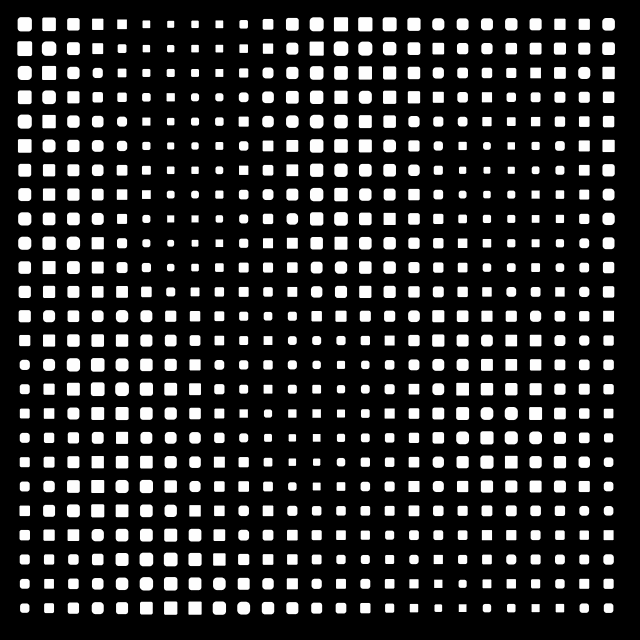
A Shadertoy shader for this pattern:

```glsl
// A 25 by 25 grid of white rounded squares on black.
// Drifting cosine bands plus gradient noise swell and shrink the squares;
// a hash per cell varies the corner rounding.

#define GRID_COUNT 25.0
#define GRID_CENTER vec2(0.4948, 0.5059)
#define PITCH 0.03801
#define MEAN_SIDE 0.432
#define BAND_SWING 0.108
#define NOISE_SWING 0.09
#define NOISE_SCALE 0.37
#define ROUND_MIN 0.14
#define ROUND_MAX 0.72
#define INK vec3(0.995)
#define PAPER vec3(0.0)

const float TAU = 6.2831853;

float hash(vec2 p) {
    vec3 q = fract(vec3(p.xyx) * 0.1031);
    q += dot(q, q.yzx + 33.33);
    return fract((q.x + q.y) * q.z);
}

// Dot product of a random unit gradient with the offset from its corner
float cornerSlope(vec2 corner, vec2 offset) {
    float angle = TAU * hash(corner + 17.0);
    return dot(vec2(cos(angle), sin(angle)), offset);
}

float gradientNoise(vec2 p) {
    vec2 i = floor(p), f = fract(p);
    vec2 u = f * f * f * (f * (f * 6.0 - 15.0) + 10.0);
    vec2 e = vec2(0.0, 1.0);
    float low = mix(cornerSlope(i, f), cornerSlope(i + e.yx, f - e.yx), u.x);
    float high = mix(cornerSlope(i + e.xy, f - e.xy), cornerSlope(i + e.yy, f - e.yy), u.x);
    return mix(low, high, u.y);
}

float band(float x, float peak, float period) {
    return cos(TAU * (x - peak) / period);
}

// Side of a square as a share of the pitch; row counts down from the top
float squareSide(float column, float row) {
    float upper = 1.2 * band(column, 12.8 + 0.06 * row, 13.0);
    float lower = band(column, 4.0, 15.5);
    float foot = band(column, 7.0, 24.0);
    float swell = mix(upper, lower, smoothstep(8.0, 15.0, row));
    swell = mix(swell, foot, smoothstep(17.0, 24.0, row));
    // Lift the dark band in the upper right
    swell += 1.5 * smoothstep(13.0, 18.0, column) * (1.0 - smoothstep(0.0, 6.0, row))
           * (1.0 - smoothstep(20.0, 24.0, column));
    float grain = gradientNoise(vec2(column, row) * NOISE_SCALE + 0.21);
    return clamp(MEAN_SIDE + BAND_SWING * swell + NOISE_SWING * grain, 0.28, 0.62);
}

float roundedSquare(vec2 p, float halfSide, float radius) {
    vec2 q = abs(p) - halfSide + radius;
    return length(max(q, 0.0)) + min(max(q.x, q.y), 0.0) - radius;
}

void mainImage(out vec4 fragColor, in vec2 fragCoord) {
    float canvas = min(iResolution.x, iResolution.y);
    vec2 uv = (fragCoord - 0.5 * iResolution.xy) / canvas + 0.5;

    // Grid space: one unit per cell, cell zero at the lower left
    vec2 grid = (uv - GRID_CENTER) / PITCH + 0.5 * GRID_COUNT;
    vec2 cell = floor(grid);
    vec2 local = fract(grid) - 0.5;
    float pixel = 1.0 / (canvas * PITCH);

    float halfSide = 0.5 * squareSide(cell.x, GRID_COUNT - 1.0 - cell.y);
    float radius = halfSide * mix(ROUND_MIN, ROUND_MAX, hash(cell + 5.0));
    float dist = roundedSquare(local, halfSide, radius);

    // Keep only cells inside the grid
    vec2 inside = step(vec2(0.0), cell) * step(cell, vec2(GRID_COUNT - 1.0));
    float cover = clamp(0.5 - dist / pixel, 0.0, 1.0) * inside.x * inside.y;
    fragColor = vec4(mix(PAPER, INK, cover), 1.0);
}
```
